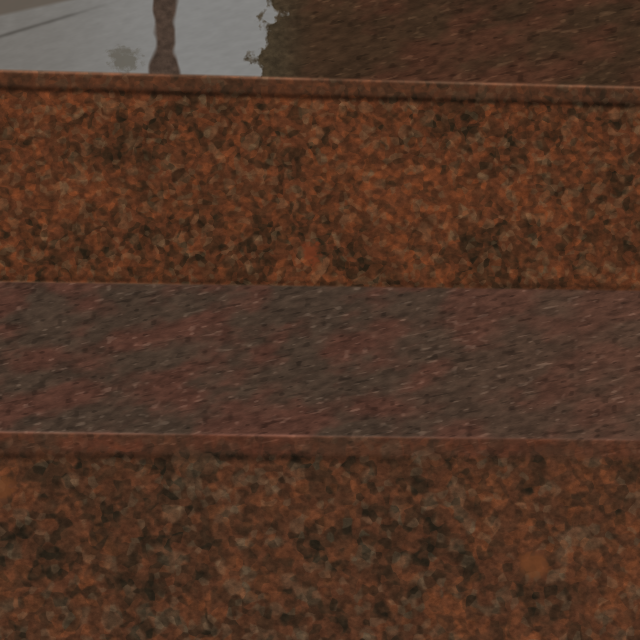
Write a WebGL 2 fragment shader that draws this texture.

```glsl
#version 300 es
precision highp float;
uniform vec2 u_resolution;
out vec4 outColor;

float hash(vec2 p) {
  vec3 q = fract(vec3(p.xyx) * 0.1031);
  q += dot(q, q.yzx + 33.33);
  return fract((q.x + q.y) * q.z);
}

float noise(vec2 p) {
  vec2 i = floor(p), f = fract(p);
  f = f * f * (3.0 - 2.0 * f);
  return mix(mix(hash(i), hash(i + vec2(1, 0)), f.x),
             mix(hash(i + vec2(0, 1)), hash(i + vec2(1, 1)), f.x), f.y);
}

float fbm(vec2 p) {
  float sum = 0.0, amp = 0.5;
  for (int i = 0; i < 4; i++) {
    sum += amp * noise(p);
    p = mat2(1.6, 1.2, -1.2, 1.6) * p + 7.3;
    amp *= 0.5;
  }
  return sum / 0.9375;
}

// Mineral colour of one grain; mineral clusters shift the choice
vec3 grainColor(float h, float cluster) {
  float k = clamp(h + (cluster - 0.5) * 0.6, 0.0, 1.0);
  vec3 c = mix(vec3(0.15, 0.125, 0.09), vec3(0.26, 0.175, 0.12), smoothstep(0.02, 0.3, k));
  c = mix(c, vec3(0.325, 0.20, 0.135), smoothstep(0.3, 0.65, k));
  c = mix(c, vec3(0.42, 0.245, 0.15), smoothstep(0.75, 1.0, k));
  float pale = step(0.88, fract(h * 17.3));
  return mix(c, vec3(0.40, 0.34, 0.26), pale * 0.65);
}

// Softly blended cellular grains
vec3 granite(vec2 p, float cluster) {
  vec2 cell = floor(p), f = fract(p);
  vec3 sum = vec3(0);
  float total = 0.0;
  for (int y = -1; y <= 1; y++)
    for (int x = -1; x <= 1; x++) {
      vec2 o = vec2(x, y), id = cell + o;
      vec2 d = o + vec2(hash(id), hash(id + 51.7)) - f;
      float w = exp(-11.0 * dot(d, d));
      sum += w * grainColor(hash(id + 19.1), cluster);
      total += w;
    }
  return sum / total;
}

float line(float d, float width) { return exp(-d * d / (width * width)); }

void main() {
  vec2 uv = gl_FragCoord.xy / u_resolution;
  float soft = 0.0015 + 0.7 / u_resolution.y;

  // Signed heights above the slightly sloping step edges
  float topEdge = uv.y - (0.891 - 0.026 * uv.x);
  float topLip = uv.y - (0.865 - 0.027 * uv.x);
  float riserFoot = uv.y - (0.560 - 0.014 * uv.x);
  float treadEdge = uv.y - (0.325 - 0.013 * uv.x);
  float lowLip = uv.y - (0.292 - 0.008 * uv.x);

  vec2 warped = uv + 0.008 * (vec2(noise(uv * 60.0), noise(uv * 60.0 + 31.0)) - 0.5);
  float cluster = fbm(uv * 13.0 + 3.0);
  float fine = fbm(uv * vec2(125, 150));

  // Upper riser: small warm grains
  vec3 riser = mix(granite(warped * 74.0, cluster + 0.08), granite(warped * 125.0 + 9.0, cluster + 0.08), 0.5);
  riser *= vec3(1.05, 0.97, 0.90) * (0.73 + 0.54 * fine);
  float ember = length((uv - vec2(0.487, 0.606)) * vec2(1.0, 0.75)) + 0.018 * (fine - 0.5);
  riser = mix(riser, vec3(0.46, 0.22, 0.13), 0.75 * smoothstep(0.018, 0.008, ember));

  // Lower riser: larger grains, darker left and orange at right
  float warm = cluster - 0.08 + 0.22 * smoothstep(0.6, 0.95, uv.x);
  vec3 lower = mix(granite(warped * 48.0 + 20.0, warm), granite(warped * 95.0, warm), 0.5);
  lower *= vec3(0.98, 0.97, 0.97) * (0.72 + 0.56 * fine);
  float amber = min(length(uv - vec2(0.0, 0.237)), length(uv - vec2(0.834, 0.116)));
  lower = mix(lower, vec3(0.44, 0.26, 0.15), 0.7 * smoothstep(0.026, 0.012, amber + 0.02 * (fine - 0.5)));

  // Treads: grains foreshortened into tilted streaks
  vec2 slant = vec2(uv.x, uv.y - 0.2 * uv.x);
  float streak = fbm(slant * vec2(65, 160));
  float blotch = fbm(slant * vec2(15, 28) + 5.0);
  vec3 tread = mix(vec3(0.265, 0.21, 0.17), vec3(0.315, 0.205, 0.165), smoothstep(0.35, 0.7, blotch));
  tread = mix(tread, vec3(0.335, 0.235, 0.185), 0.5 * smoothstep(0.5, 1.0, uv.x));
  tread *= 0.74 + 0.52 * streak;
  float fleck = noise(slant * vec2(70, 230) + 11.0) * noise(slant * vec2(100, 270) + 40.0);
  tread += vec3(0.09, 0.08, 0.07) * smoothstep(0.38, 0.8, fleck);
  float pit = noise(slant * vec2(75, 220) + 70.0);
  tread *= 1.0 - 0.2 * smoothstep(0.7, 0.95, pit);

  // Polished top tread with reflected sky
  vec3 top = mix(vec3(0.235, 0.17, 0.12), vec3(0.285, 0.18, 0.13), smoothstep(0.35, 0.7, blotch));
  top *= 0.74 + 0.52 * streak;
  top *= 1.0 - 0.2 * smoothstep(0.7, 0.95, pit);
  top += vec3(0.07, 0.055, 0.04) * smoothstep(0.38, 0.8, fleck);
  vec3 sky = mix(vec3(0.45, 0.435, 0.415), vec3(0.505, 0.50, 0.49), smoothstep(0.0, 0.3, uv.x));
  sky += 0.04 * (streak - 0.5);
  float ridge = uv.y - (0.976 + 0.22 * uv.x);
  sky = mix(sky, vec3(0.35, 0.31, 0.27), 0.75 * smoothstep(-0.004, 0.004, ridge));
  sky -= 0.10 * line(uv.y - 0.943 - 0.30 * uv.x, 0.003) * smoothstep(0.2, 0.08, uv.x);
  vec2 bush = (uv - vec2(0.195, 0.907)) / vec2(0.025, 0.019);
  sky = mix(sky, vec3(0.36, 0.34, 0.30), 0.7 * smoothstep(1.2, 0.5, length(bush) + 1.2 * (fine - 0.5)));
  float trunkWidth = 0.014 + 0.010 * smoothstep(0.93, 0.885, uv.y) + 0.004 * smoothstep(0.96, 1.0, uv.y);
  float trunk = abs(uv.x - 0.257 + 0.006 * (noise(uv * 60.0) - 0.5)) - trunkWidth;
  sky = mix(sky, vec3(0.28, 0.225, 0.19) * (0.8 + 0.4 * fine), smoothstep(0.004, -0.003, trunk));
  float foliage = uv.x - (0.398 + 0.20 * (uv.y - 0.88)) + 0.10 * (fbm(uv * 45.0) - 0.5);
  vec3 leaves = vec3(0.25, 0.21, 0.155) * (0.72 + 0.56 * fine);
  top = mix(top, leaves, smoothstep(0.50, 0.42, uv.x));
  top = mix(sky, top, smoothstep(-0.008, 0.010, foliage));

  // Stack the surfaces from bottom to top
  vec3 nose = mix(tread, lower, 0.45) * vec3(1.04, 0.95, 0.91);
  vec3 color = mix(lower, nose, smoothstep(-soft * 3.0, soft * 3.0, lowLip + 0.012 * (fine - 0.5)));
  color = mix(color, tread, smoothstep(-soft, soft, treadEdge));
  color = mix(color, riser, smoothstep(-soft, soft, riserFoot));
  vec3 topNose = riser * 0.6 + vec3(0.105, 0.073, 0.055);
  color = mix(color, topNose, smoothstep(-soft, soft, topLip));
  color = mix(color, top, smoothstep(-soft, soft, topEdge));

  // Edge highlights and contact shadows
  float wear = 0.5 + noise(vec2(uv.x * 22.0, 2.0));
  color += vec3(0.12, 0.095, 0.08) * wear * line(topEdge + 0.002, 0.0025);
  color += vec3(0.11, 0.08, 0.07) * wear * line(treadEdge, 0.0025) * (1.0 - 0.6 * smoothstep(0.5, 0.8, uv.x));
  color += vec3(0.05, 0.04, 0.03) * wear * line(riserFoot, 0.002) * smoothstep(0.6, 0.2, uv.x);
  color *= 1.0 - 0.42 * line(topLip + 0.003, 0.005);
  color *= 1.0 - 0.25 * line(lowLip + 0.004, 0.006) * smoothstep(0.75, 0.45, uv.x);
  color *= 1.0 - 0.15 * line(riserFoot - 0.005, 0.004);
  outColor = vec4(clamp(color, 0.0, 1.0), 1.0);
}
```
